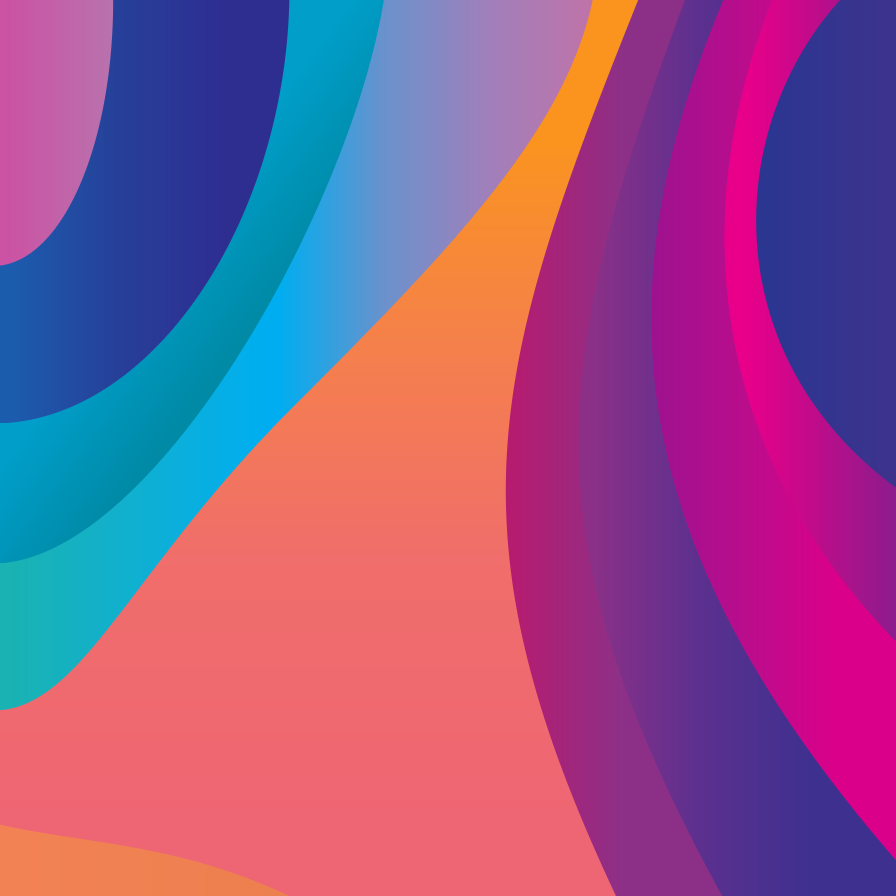
Give the GLSL for this background, as a Shadertoy shader.

```glsl
// Flowing layered bands: cool ridges at the upper left, magenta and violet
// waves at the right, over a warm vertical gradient. Every outline is a cubic
// Bezier solved for its x at the current height; fills are linear ramps.

const float SPAN = 768.0; // design units across the canvas, y pointing down

vec2 bezier(vec2 a, vec2 b, vec2 c, vec2 d, float t) {
    float s = 1.0 - t;
    return s * s * s * a + 3.0 * s * s * t * b + 3.0 * s * t * t * c + t * t * t * d;
}

// Approximate signed distance to a curve that descends in y; positive on its right
float side(vec2 p, vec2 a, vec2 b, vec2 c, vec2 d) {
    if (p.y <= a.y) return p.x - a.x;
    if (p.y >= d.y) return p.x - d.x;
    float lo = 0.0, hi = 1.0;
    for (int i = 0; i < 18; i++) {
        float mid = 0.5 * (lo + hi);
        if (bezier(a, b, c, d, mid).y < p.y) lo = mid; else hi = mid;
    }
    float t = 0.5 * (lo + hi), s = 1.0 - t;
    vec2 tangent = s * s * (b - a) + 2.0 * s * t * (c - b) + t * t * (d - c);
    return (p.x - bezier(a, b, c, d, t).x) * tangent.y / max(length(tangent), 1e-4);
}

float ramp(float from, float to, float x) {
    return clamp((x - from) / (to - from), 0.0, 1.0);
}

// Paint a colour where the distance is negative, with a one pixel soft edge
void paint(inout vec3 col, vec3 fill, float dist) {
    col = mix(col, fill, clamp(0.5 - dist * iResolution.y / SPAN, 0.0, 1.0));
}

void mainImage(out vec4 fragColor, in vec2 fragCoord) {
    vec2 p = fragCoord / iResolution.xy * SPAN;
    p.y = SPAN - p.y;

    // Warm backdrop
    vec3 col = mix(vec3(0.98, 0.58, 0.12), vec3(0.96, 0.50, 0.30), ramp(120.0, 300.0, p.y));
    col = mix(col, vec3(0.94, 0.43, 0.42), ramp(300.0, 480.0, p.y));
    col = mix(col, vec3(0.935, 0.40, 0.45), ramp(480.0, 700.0, p.y));

    // Low orange hill
    vec3 fill = mix(vec3(0.95, 0.51, 0.33), vec3(0.93, 0.50, 0.31), ramp(0.0, 240.0, p.x));
    paint(col, fill, side(p, vec2(-4, 706), vec2(75, 724), vec2(150, 722), vec2(248, 768)));

    // Outer cool ridge: turquoise, sky blue, then mauve
    fill = mix(vec3(0.10, 0.70, 0.70), vec3(0.07, 0.69, 0.80), ramp(10.0, 100.0, p.x));
    fill = mix(fill, vec3(0.00, 0.68, 0.94), ramp(100.0, 225.0, p.x));
    fill = mix(fill, vec3(0.42, 0.57, 0.80), ramp(240.0, 330.0, p.x));
    fill = mix(fill, vec3(0.63, 0.50, 0.73), ramp(330.0, 420.0, p.x));
    fill = mix(fill, vec3(0.75, 0.45, 0.66), ramp(420.0, 508.0, p.x));
    float ridge = p.y < 350.0
        ? side(p, vec2(508, 0), vec2(484, 115), vec2(380, 220), vec2(250, 350))
        : side(p, vec2(250, 350), vec2(110, 490), vec2(70, 609), vec2(-6, 609));
    paint(col, fill, ridge);

    // Teal ridge, darkening towards its outer edge
    fill = mix(vec3(0.0, 0.62, 0.79), vec3(0.0, 0.54, 0.65),
               ramp(240.0, 340.0, dot(p, vec2(0.8, 0.6))));
    paint(col, fill, side(p, vec2(329, 0), vec2(300, 180), vec2(130, 483), vec2(-6, 483)));

    // Indigo ridge
    fill = mix(vec3(0.11, 0.36, 0.68), vec3(0.15, 0.25, 0.60), ramp(10.0, 100.0, p.x));
    fill = mix(fill, vec3(0.18, 0.18, 0.57), ramp(100.0, 190.0, p.x));
    paint(col, fill, side(p, vec2(248, 0), vec2(244, 190), vec2(130, 363), vec2(-6, 363)));

    // Pink core
    fill = mix(vec3(0.80, 0.32, 0.64), vec3(0.72, 0.45, 0.68), ramp(5.0, 97.0, p.x));
    paint(col, fill, side(p, vec2(97, 0), vec2(97, 126), vec2(52, 228), vec2(-6, 228)));

    // Plum wave
    fill = mix(vec3(0.71, 0.11, 0.44), vec3(0.55, 0.19, 0.53), ramp(440.0, 535.0, p.x));
    paint(col, fill, -side(p, vec2(547, 0), vec2(421, 314), vec2(380, 454), vec2(528, 768)));

    // Violet wave
    fill = mix(vec3(0.55, 0.19, 0.53), vec3(0.36, 0.19, 0.56), ramp(505.0, 600.0, p.x));
    fill = mix(fill, vec3(0.24, 0.19, 0.56), ramp(600.0, 700.0, p.x));
    paint(col, fill, -side(p, vec2(587, 0), vec2(472, 310), vec2(449, 458), vec2(619, 768)));

    // Magenta wave
    fill = mix(vec3(0.62, 0.07, 0.56), vec3(0.73, 0.05, 0.55), ramp(560.0, 640.0, p.x));
    fill = mix(fill, vec3(0.86, 0.00, 0.54), ramp(640.0, 720.0, p.x));
    paint(col, fill, -side(p, vec2(620, 0), vec2(510, 263), vec2(539, 475), vec2(772, 742)));

    // Hot pink rim fading to purple
    fill = mix(vec3(0.91, 0.00, 0.54), vec3(0.80, 0.03, 0.54), ramp(640.0, 680.0, p.x));
    fill = mix(fill, vec3(0.55, 0.11, 0.55), ramp(680.0, 768.0, p.x));
    paint(col, fill, -side(p, vec2(662, 0), vec2(582, 199), vec2(619, 401), vec2(772, 554)));

    // Deep blue disc
    fill = mix(vec3(0.17, 0.21, 0.57), vec3(0.24, 0.20, 0.55), ramp(660.0, 768.0, p.x));
    paint(col, fill, -side(p, vec2(720, 0), vec2(620, 111), vec2(613, 307), vec2(772, 421)));

    fragColor = vec4(col, 1.0);
}
```
